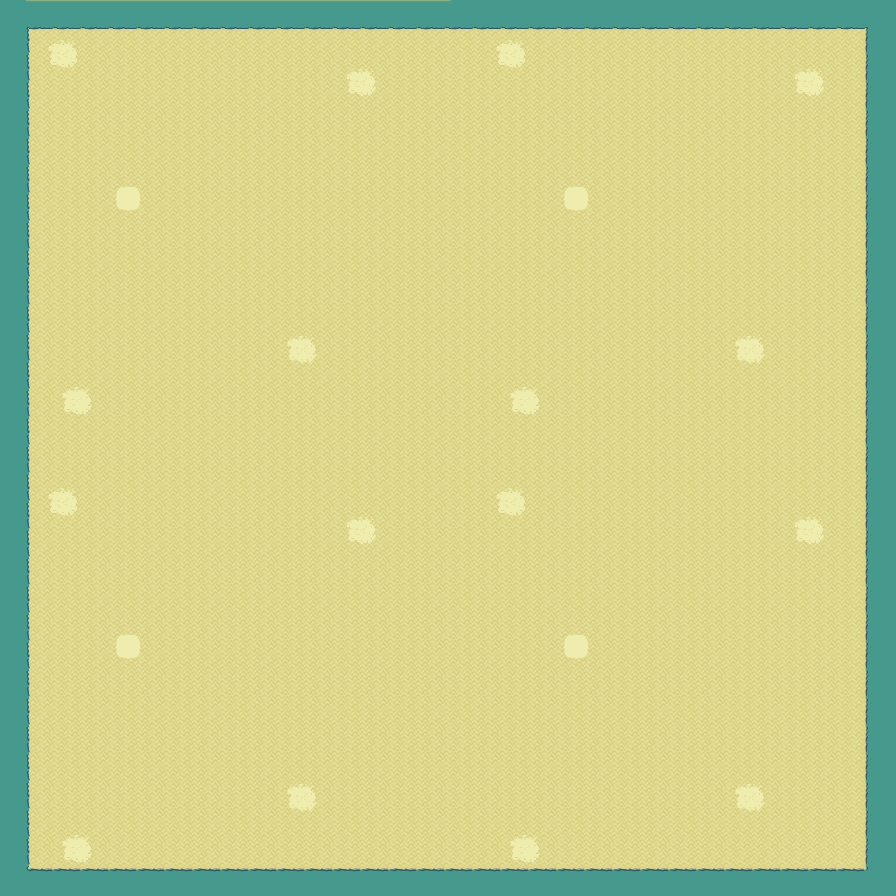
Give the GLSL for this pattern, as a Shadertoy shader.

```glsl
#define REPEATS 2.0
#define GRAIN_TILES 64.0
#define GRAIN_CELLS 8.0
#define PATCH_RADIUS 0.0262
#define FIELD_CENTER vec2(0.4992, 0.4988)
#define FIELD_HALF vec2(0.4678, 0.4696)
#define OUTLINE_WIDTH 0.0008
#define TEAL vec3(0.270, 0.602, 0.552)
#define OUTLINE vec3(0.11, 0.33, 0.42)
#define SAND_DARK vec3(0.815, 0.776, 0.448)
#define SAND_LIGHT vec3(0.928, 0.914, 0.652)
#define PATCH_COLOR vec3(0.935, 0.928, 0.680)

const int PATCH_COUNT = 5;
const int SMOOTH_PATCH = 2;
const vec2 patchCenters[PATCH_COUNT] = vec2[PATCH_COUNT](
    vec2(0.141, 0.878), vec2(0.807, 0.815), vec2(0.286, 0.557),
    vec2(0.674, 0.219), vec2(0.172, 0.104));

float hash(vec2 p) {
    vec3 q = fract(vec3(p.xyx) * 0.1031);
    q += dot(q, q.yzx + 33.33);
    return fract((q.x + q.y) * q.z);
}

// Value noise that wraps after the given number of cells
float wrapNoise(vec2 p, float period) {
    vec2 cell = floor(p);
    vec2 f = smoothstep(0.0, 1.0, p - cell);
    vec2 a = mod(cell, period);
    vec2 b = mod(cell + 1.0, period);
    return mix(mix(hash(a), hash(vec2(b.x, a.y)), f.x),
               mix(hash(vec2(a.x, b.y)), hash(b), f.x), f.y);
}

float boxDistance(vec2 p, vec2 halfSize) {
    vec2 d = abs(p) - halfSize;
    return length(max(d, 0.0)) + min(max(d.x, d.y), 0.0);
}

// Coverage of a shape from its signed distance
float fill(float d, float aa) {
    return smoothstep(aa, -aa, d);
}

// Fine scalloped grain; the noise difference keeps every row equally bright
vec3 sandColor(vec2 uv) {
    vec2 t = uv * GRAIN_TILES;
    vec2 p = t * GRAIN_CELLS - 0.5;
    float speck = wrapNoise(p, GRAIN_CELLS)
                - wrapNoise(p + vec2(GRAIN_CELLS * 0.5, 0.0), GRAIN_CELLS);
    float wobble = 0.35 * sin(12.5664 * t.x);
    float scallop = sin(6.2832 * (3.0 * t.y + wobble));
    float streak = cos(6.2832 * t.x);
    float n = 0.5 + 0.20 * scallop + 0.28 * speck + 0.06 * streak;
    return mix(SAND_DARK, SAND_LIGHT, clamp(n, 0.0, 1.0));
}

// Pale ragged patches, with small flecks in the rough ones
vec3 addPatches(vec3 color, vec2 uv, float aa) {
    vec2 q = fract(uv * REPEATS);
    for (int i = 0; i < PATCH_COUNT; i++) {
        vec2 p = q - patchCenters[i];
        float rough = i == SMOOTH_PATCH ? 0.1 : 1.0;
        float ragged = wrapNoise((p + 0.5) * 230.0, 230.0) - 0.5;
        vec2 p2 = p * p;
        float r = mix(sqrt(sqrt(dot(p2, p2))), length(p), 0.2);
        float d = r - PATCH_RADIUS + rough * ragged * 0.018;
        float fleck = wrapNoise((p + 0.5) * vec2(180.0, 250.0), 250.0);
        fleck = smoothstep(0.6, 0.75, fleck) * fill(length(p) - 0.013, 0.004);
        fleck *= step(0.5, rough);
        vec3 tint = mix(PATCH_COLOR, mix(SAND_DARK, SAND_LIGHT, 0.5), fleck * 0.7);
        color = mix(color, tint, fill(d, aa * REPEATS));
    }
    return color;
}

void mainImage(out vec4 fragColor, in vec2 fragCoord) {
    vec2 uv = fragCoord / iResolution.xy;
    float aa = 0.7 / min(iResolution.x, iResolution.y);

    vec3 sand = addPatches(sandColor(uv), uv, aa);

    // Uneven shoreline with a warm inner rim
    float jitter = wrapNoise(uv * 384.0, 12.0) - 0.5;
    float shore = boxDistance(uv - FIELD_CENTER, FIELD_HALF) + jitter * 0.0022;
    float rim = fill(abs(shore + 0.0024) - 0.0010, aa);
    sand = mix(sand, vec3(0.89, 0.80, 0.52), rim * 0.6);
    vec3 color = mix(TEAL, sand, fill(shore, aa));

    // Broken dark outline
    float breaks = smoothstep(0.25, 0.5, wrapNoise(uv * 320.0 + 7.0, 10.0));
    float line = fill(abs(shore) - OUTLINE_WIDTH, aa);
    color = mix(color, OUTLINE, line * mix(0.15, 0.95, breaks));

    // Thin sand sliver along the upper edge
    float sliver = fill(boxDistance(uv - vec2(0.266, 1.0), vec2(0.237, 0.0013)), aa);
    color = mix(color, SAND_DARK, sliver * 0.5);

    fragColor = vec4(color, 1.0);
}
```
